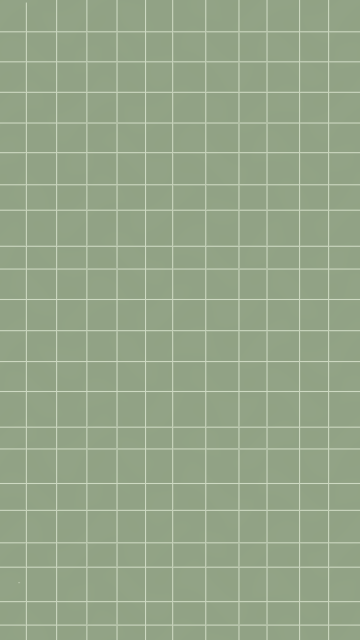
Give the GLSL for this pattern, as a WebGL 1 fragment shader.

```glsl
precision highp float;

uniform vec2 u_resolution;

const int COLUMNS = 11;
const int ROWS = 21;
const vec2 FIRST_LINE = vec2(0.0412, 0.0497); // all lengths are in canvas heights
const vec2 PITCH = vec2(0.04727, 0.04635);
const float LINE_WIDTH = 0.00168;
const vec3 SAGE = vec3(0.570, 0.637, 0.522);
const vec3 CHALK = vec3(0.805, 0.850, 0.760);

float bump(float x, float center, float width) {
  float t = (x - center) / width;
  return exp(-t * t);
}

// -1 on even lines, +1 on odd lines
float alternate(float i) {
  return 2.0 * mod(i, 2.0) - 1.0;
}

// Hand-ruled offsets, as a fraction of the pitch
float columnDrift(float i) {
  return 0.045 * alternate(i) * bump(i, 8.0, 1.6) - 0.165 * bump(i, 5.0, 1.0);
}

float rowDrift(float i) {
  float sag = 0.112 * (1.0 - bump(i, 0.0, 3.0));
  float upperWobble = 0.118 * alternate(i) * bump(i, 7.0, 2.2);
  float lowerWobble = step(12.5, i) * (0.02 + 0.084 * alternate(i));
  float slips = 0.112 * bump(i, 13.0, 0.7) + 0.084 * bump(i, 16.0, 0.7)
              - 0.14 * bump(i, 9.0, 0.7) - 0.048 * bump(i, 20.0, 0.7);
  return sag + upperWobble + lowerWobble + slips;
}

// Share of a pixel covered by a stroke centred at signed distance d
float strokeCoverage(float d, float width, float pixel) {
  float low = max(d - 0.5 * pixel, -0.5 * width);
  float high = min(d + 0.5 * pixel, 0.5 * width);
  return max(high - low, 0.0) / pixel;
}

float columnLines(vec2 p, float pixel) {
  float ink = 0.0;
  for (int n = 0; n < COLUMNS; n++) {
    float i = float(n);
    float x = FIRST_LINE.x + PITCH.x * (i + columnDrift(i));
    // The first stroke starts just below the top edge
    float start = n == 0 ? 0.004 : -1.0;
    float started = smoothstep(start - pixel, start + pixel, p.y);
    ink = max(ink, started * strokeCoverage(p.x - x, LINE_WIDTH, pixel));
  }
  return ink;
}

float rowLines(float y, float pixel) {
  float ink = 0.0;
  for (int n = 0; n < ROWS; n++) {
    float i = float(n);
    float rowY = FIRST_LINE.y + PITCH.y * (i + rowDrift(i));
    ink = max(ink, strokeCoverage(y - rowY, LINE_WIDTH, pixel));
  }
  return ink;
}

float speck(vec2 p, vec2 center, vec2 size, float pixel) {
  return strokeCoverage(p.x - center.x, size.x, pixel)
       * strokeCoverage(p.y - center.y, size.y, pixel);
}

// Faint uneven tone of the ground
float mottling(vec2 p) {
  return sin(p.x * 61.0 + 2.0 * sin(p.y * 37.0))
       + sin(p.y * 83.0 + 2.0 * sin(p.x * 47.0));
}

void main() {
  float pixel = 1.0 / u_resolution.y;
  vec2 p = vec2(gl_FragCoord.x, u_resolution.y - gl_FragCoord.y) * pixel;

  float ink = max(columnLines(p, pixel), rowLines(p.y, pixel));
  ink = max(ink, 0.7 * speck(p, vec2(0.0299, 0.9105), vec2(0.003, 0.0014), pixel));

  vec3 ground = SAGE + 0.0015 * mottling(p);
  gl_FragColor = vec4(mix(ground, CHALK, ink), 1.0);
}
```
